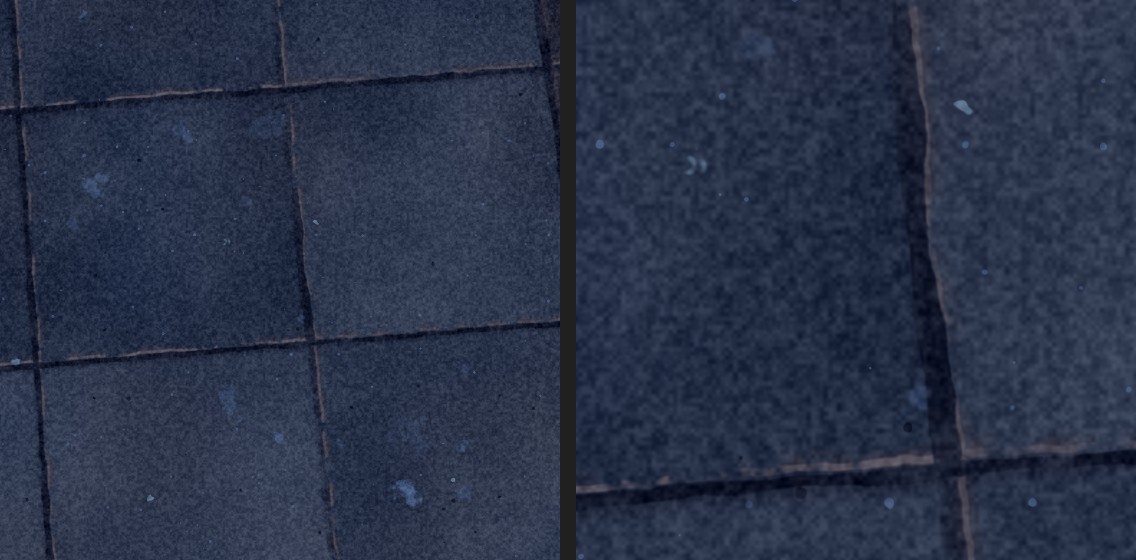
Left: the whole. Right: its middle third, enlarged.
Reproduce this texture procedurally as a Shadertoy shader.

```glsl
const vec2 CORNER = vec2(0.553, 0.388);   // one crossing of the joints
const vec2 ACROSS = vec2(0.488, 0.039);   // tile edge to the right
const vec2 UP = vec2(-0.048, 0.454);      // tile edge upwards
const float KEYSTONE = 0.033;             // narrowing per row
const float JOINT_HALF = 0.0052;
const float RIM_HALF = 0.0024;
const float RIM_OFFSET = 0.0082;
const float WOBBLE = 0.008;
const float GRAIN = 0.165;
const float MOTTLE = 0.12;
const int STAINS = 18;
const vec3 SLATE = vec3(0.163, 0.202, 0.290);
const vec3 JOINT = vec3(0.065, 0.085, 0.160);
const vec3 RIM = vec3(0.370, 0.345, 0.390);
const vec3 RUST = vec3(0.240, 0.220, 0.265);
const vec3 STAIN = vec3(0.300, 0.390, 0.560);
const vec3 CHIP = vec3(0.400, 0.510, 0.610);
const vec3 PIT = vec3(0.050, 0.065, 0.130);

float hash(vec2 p) {
    vec3 q = fract(p.xyx * 0.1031);
    q += dot(q, q.yzx + 33.33);
    return fract((q.x + q.y) * q.z);
}

vec2 hash2(vec2 p) { return vec2(hash(p), hash(p + 57.3)); }

float noise(vec2 p) {
    vec2 i = floor(p), f = fract(p);
    f = f * f * (3.0 - 2.0 * f);
    return mix(mix(hash(i), hash(i + vec2(1, 0)), f.x),
               mix(hash(i + vec2(0, 1)), hash(i + vec2(1, 1)), f.x), f.y);
}

float fbm(vec2 p) {
    float sum = 0.0, amp = 0.5;
    for (int i = 0; i < 4; i++) {
        sum += amp * noise(p);
        p = p * 2.03 + 17.7;
        amp *= 0.5;
    }
    return sum / 0.9375;
}

// Soft band of given half width around zero
float band(float d, float halfWidth, float blur) {
    return 1.0 - smoothstep(halfWidth - blur, halfWidth + blur, abs(d));
}

// Sparse ragged dots, one candidate per grid cell
float specks(vec2 uv, float cells, float share, float seed) {
    vec2 id = floor(uv * cells) + seed;
    vec2 centre = 0.3 + 0.4 * hash2(id);
    float radius = 0.07 + 0.16 * hash(id + 9.1);
    float d = length(fract(uv * cells) - centre) + 0.2 * (noise(uv * 190.0) - 0.5);
    return step(hash(id + 23.7), share) * (1.0 - smoothstep(radius * 0.5, radius, d));
}

void mainImage(out vec4 fragColor, in vec2 fragCoord) {
    vec2 uv = fragCoord / iResolution.xy;
    float blur = 0.0008 + 0.6 / iResolution.y;

    // Skewed tile coordinates
    vec2 p = inverse(mat2(ACROSS, UP)) * (uv - CORNER);
    p.x /= 1.0 - KEYSTONE * p.y;
    vec2 tile = floor(p), line = round(p), local = p - tile;
    vec2 d = (p - line) * vec2(length(ACROSS), length(UP));
    d += WOBBLE * (vec2(fbm(uv * 30.0), fbm(uv * 30.0 + 40.0)) - 0.5);

    // Tile face: dark upper left, paler lower left and right, cloudy
    float tone = 0.035 * (0.5 - uv.y) + 0.015 * (uv.x - 0.5);
    tone += mix(-0.016, 0.012, step(0.0, tile.x)) * step(0.0, tile.y);
    tone += mix(0.018, -0.008, step(0.0, tile.x)) * step(tile.y, -1.0);
    tone += MOTTLE * (fbm(uv * 6.0 + tile * 7.0) - 0.5);
    tone += 0.02 * (0.5 - length(local - 0.5) * 1.2) * (noise(tile + 0.5) - 0.3);
    float cool = noise(uv * 4.0 + 90.0) - 0.5;
    vec3 color = SLATE + tone * vec3(1.05, 1.0, 0.95) + cool * vec3(-0.018, 0.0, 0.018);
    color = mix(color, JOINT + vec3(0.05, 0.03, 0.01), 0.7 * step(1.0, tile.x));

    // Pale scuffs with ragged edges
    for (int i = 0; i < STAINS; i++) {
        vec2 seed = vec2(float(i) * 3.7, 11.0);
        vec2 q = uv - hash2(seed);
        float size = mix(0.009, 0.038, pow(hash(seed + 5.0), 1.7));
        q = vec2(q.x + 0.4 * q.y, q.y - 0.3 * q.x);
        float edge = length(q) / size + 3.0 * (fbm(uv * 60.0 + seed) - 0.5);
        float strength = mix(0.2, 0.8, hash(seed + 8.0));
        color = mix(color, STAIN, strength * (1.0 - smoothstep(0.3, 1.1, edge)));
    }
    color = mix(color, PIT, 0.75 * specks(uv, 50.0, 0.012, 3.0));
    color = mix(color, STAIN, 0.7 * specks(uv, 70.0, 0.035, 71.0));
    color = mix(color, CHIP, 0.8 * specks(uv, 24.0, 0.012, 140.0));

    // The middle upright joint is packed except for one open stretch
    float wear = fbm(uv * 34.0 + 12.0);
    float stretch = smoothstep(-0.02, 0.02, p.y) * (1.0 - smoothstep(0.55, 0.63, p.y));
    float middle = 1.0 - step(0.5, abs(line.x));
    float packed = mix(0.1, 0.75, smoothstep(0.45, 0.65, wear));
    float openX = mix(1.0, mix(packed, 1.0, stretch), middle);
    float widthX = JOINT_HALF * mix(1.0, 1.4, max(step(0.5, line.x), middle * stretch));
    widthX *= 0.65 + 0.7 * noise(uv * 17.0);
    float widthY = JOINT_HALF * (0.6 + 0.8 * noise(uv * 13.0 + 30.0));

    // Rust-tinted dust and shade beside the joints
    float dust = max(band(d.x - RIM_OFFSET, 0.006, 0.006), band(d.y - RIM_OFFSET, 0.006, 0.006));
    color = mix(color, RUST, 0.6 * dust * smoothstep(0.35, 0.6, wear));
    float shade = max(band(d.x, 0.007, 0.007) * openX, band(d.y + 0.004, 0.008, 0.007));
    color = mix(color, JOINT, 0.45 * shade);

    // Dark grooves with a broken lit rim above and to the right
    float grooveX = band(d.x, widthX, blur) * openX;
    float grooveY = band(d.y + 0.002, widthY, blur);
    float groove = max(grooveX, grooveY) * mix(0.6, 1.0, smoothstep(0.65, 0.4, wear));
    float rimX = band(d.x - RIM_OFFSET, RIM_HALF, blur) * 0.6 * (1.0 - step(0.5, line.x));
    float rimY = band(d.y - RIM_OFFSET + 0.002, RIM_HALF, blur);
    rimY *= mix(0.9, 0.5, step(0.0, tile.x));
    float rim = max(rimX, rimY) * smoothstep(0.32, 0.52, wear);
    color = mix(color, RIM, rim * (1.0 - groove));
    color = mix(color, JOINT + 0.1 * (wear - 0.5), groove);

    // Fine grit over everything
    float grain = 0.55 * noise(uv * 210.0) + 0.45 * noise(uv * 390.0 + 80.0);
    color += GRAIN * (grain - 0.5);
    fragColor = vec4(clamp(color, 0.0, 1.0), 1.0);
}
```
